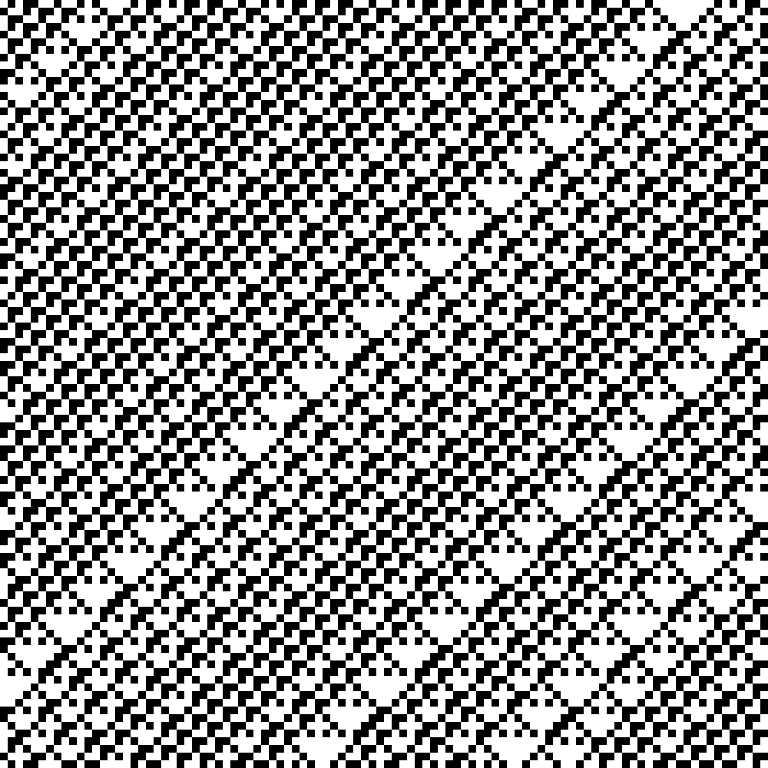
A three.js fragment shader for this pattern:

```glsl
// Black and white cellular automaton: diagonal staircases broken by bands of white triangles.

varying vec2 vUv;

const float CELLS = 100.0;        // cells across the canvas
const float EDGE = 0.08;          // edge softness, in cells
const float REPEAT_ODDS = 0.41;   // chance that a band gains another oscillator
const float MAX_RUN = 4.0;        // most oscillators in one band
const float WIDE_BAND_AT = 87.0;  // diagonal that always carries the widest band
const float SEED = 17.0;
const int MAX_BANDS = 72;
const vec3 PAPER = vec3(1.0);
const vec3 INK = vec3(0.0);

float hash(vec2 p) {
  vec3 q = fract(vec3(p.xyx) * vec3(0.1031, 0.1030, 0.0973));
  q += dot(q, q.yzx + 33.33);
  return fract((q.x + q.y) * q.z);
}

// 1 when the binomial coefficient (t over n) is odd
float oddBinomial(float t, float n) {
  float odd = 1.0;
  for (int i = 0; i < 3; i++) {
    if (mod(n, 2.0) > mod(t, 2.0)) odd = 0.0;
    n = floor(n * 0.5);
    t = floor(t * 0.5);
  }
  return odd;
}

// State of the k-th oscillator of a band; each one sums its left neighbour modulo 2
float oscillator(float k, float t, float band, float run) {
  float sum = 0.0;
  for (int i = 0; i <= 4; i++) {
    float m = float(i);
    if (m > k) break;
    float start = step(0.5, hash(vec2(band + 7.0, m + SEED * 3.0)));
    if (run >= MAX_RUN) start = 0.0;
    if (i == 0) start = 1.0;
    sum += start * oddBinomial(t, k - m);
  }
  return mod(sum, 2.0);
}

// 1 for an inked cell; time runs down, bands drift left one cell per row
float cellState(vec2 cell) {
  cell = clamp(cell, vec2(0.0), vec2(CELLS - 1.0));
  float t = CELLS - 1.0 - cell.y;
  float diagonal = cell.x + t;

  // Find the band that holds this diagonal
  float start = 0.0;
  float run = 1.0;
  float band = 0.0;
  for (int i = 0; i < MAX_BANDS; i++) {
    band = float(i);
    float h = max(hash(vec2(band, SEED)), 0.0001);
    run = min(1.0 + floor(log(h) / log(REPEAT_ODDS)), MAX_RUN);
    if (start <= WIDE_BAND_AT && start + 2.0 * run + 1.0 > WIDE_BAND_AT) run = MAX_RUN;
    float width = 2.0 * run + 1.0;
    if (diagonal < start + width) break;
    start += width;
  }

  // Oscillators alternate with blanks; a solid line and a blank close the band
  float offset = diagonal - start;
  if (offset > 2.0 * run - 0.5) return 0.0;
  if (mod(offset, 2.0) > 0.5) return step(2.0 * run - 1.5, offset);
  return oscillator(floor(offset * 0.5 + 0.25) + 1.0, t, band, run);
}

void main() {
  // Blend the four nearest cells across a narrow edge
  vec2 p = vUv * CELLS - 0.5;
  vec2 cell = floor(p);
  vec2 w = clamp((p - cell - 0.5) / EDGE + 0.5, 0.0, 1.0);
  float lower = mix(cellState(cell), cellState(cell + vec2(1.0, 0.0)), w.x);
  float upper = mix(cellState(cell + vec2(0.0, 1.0)), cellState(cell + 1.0), w.x);
  gl_FragColor = vec4(mix(PAPER, INK, mix(lower, upper, w.y)), 1.0);
}
```
